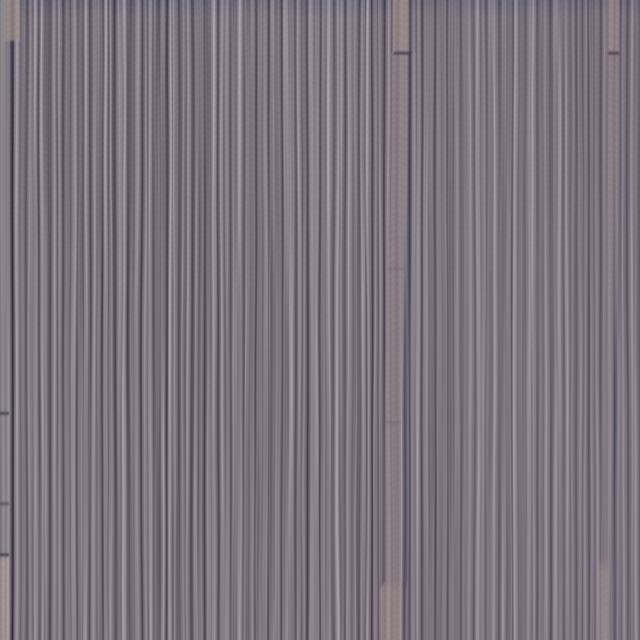
This texture is drawn by a WebGL 1 fragment shader. Its source:

```glsl
precision highp float;
uniform vec2 u_resolution;

float hash(float n) {
  return fract(sin(n * 12.9898 + 4.137) * 4375.85);
}

// Cellular noise across x with seeds that wander along y.
// Returns signed seed offset, distance to the cell border, both cell ids.
vec4 ridgeCell(vec2 p, float seed) {
  float nearest = 9.0, second = 9.0, id = 0.0, nextId = 0.0;
  for (int i = -2; i <= 2; i++) {
    float cell = floor(p.x) + float(i);
    float h = hash(cell + seed);
    float wander = 0.13 * sin(p.y * (2.0 + 4.0 * h) + h * 40.0)
                 + 0.03 * sin(p.y * 15.0 + h * 71.0);
    float d = p.x - (cell + 0.5 + 0.45 * (h - 0.5) + wander);
    if (abs(d) < abs(nearest)) {
      second = nearest;
      nextId = id;
      nearest = d;
      id = cell + seed;
    } else if (abs(d) < abs(second)) {
      second = d;
      nextId = cell + seed;
    }
  }
  return vec4(nearest, 0.5 * (abs(second) - abs(nearest)), id, nextId);
}

// Light and shade of one ridge layer, blended across the cell borders
float ridgeTone(vec2 p, float seed) {
  vec4 c = ridgeCell(p, seed);
  float own = 0.5 + 0.5 * smoothstep(0.0, 0.25, c.y);
  float depth = mix(hash(c.w + 31.7), hash(c.z + 31.7), own);
  float base = mix(hash(c.w + 53.1), hash(c.z + 53.1), own);
  float h = hash(c.z + 7.3);
  float fade = 0.8 + 0.2 * sin(p.y * (2.0 + 3.0 * h) + h * 50.0);
  float groove = 1.0 - smoothstep(0.0, 0.26, c.y);
  float crest = exp(-pow((c.x + 0.16 * (h - 0.3)) / 0.16, 2.0));
  return 0.15 * crest * fade * (0.5 + 0.5 * h)
       - 0.17 * groove * (0.4 + 0.7 * depth * depth)
       + 0.05 * (base - 0.5);
}

// Soft-edged vertical band
float band(float x, float centre, float halfWidth) {
  float soft = max(0.0025, 1.0 / u_resolution.x);
  return 1.0 - smoothstep(halfWidth - soft, halfWidth + soft, abs(x - centre));
}

// Thin horizontal seam
float seam(float y, float at) {
  return exp(-pow((y - at) / 0.003, 2.0));
}

void main() {
  vec2 uv = gl_FragCoord.xy / u_resolution;
  float x = uv.x, y = uv.y;

  // Coarse ridges with finer lines between them
  float tone = 0.8 * ridgeTone(vec2(x * 50.0, y), 3.0)
             + 0.75 * ridgeTone(vec2(x * 100.0, y * 1.3), 211.0);
  float grain = sin(y * 610.0 + 5.0 * sin(x * 190.0)) * sin(x * 530.0 + 3.0 * sin(y * 47.0));
  tone += 0.008 * grain * smoothstep(0.1, 0.9, y);
  tone *= mix(1.1, 0.85, smoothstep(0.5, 0.75, x));
  vec3 colour = vec3(0.488, 0.454, 0.494) + tone * vec3(1.0, 0.98, 0.95);

  // Broad drift between violet and rose
  colour += vec3(0.004, -0.001, -0.003) * sin(x * 23.0 + 2.0 * sin(y * 4.0));
  colour += 0.008 * sin(y * 5.0 + x * 7.0);
  colour -= vec3(0.04, 0.022, 0.012) * smoothstep(0.97, 1.0, y);

  // Bare tan slats, leaning slightly and broken by seams
  float topPart = smoothstep(0.914, 0.920, y);
  float footPart = 1.0 - smoothstep(0.075, 0.095, y);
  float wideX = 0.614 + 0.010 * smoothstep(0.3, 0.9, y) + 0.002 * topPart - 0.003 * footPart;
  float narrowX = 0.943 + 0.016 * smoothstep(0.05, 0.85, y);
  float wide = band(x, wideX, 0.0125 + 0.005 * footPart);
  float narrow = band(x, narrowX, 0.0085);
  float edge = band(x, 0.002, 0.012);
  float edgeTop = band(x, 0.019, 0.012) * smoothstep(0.933, 0.94, y);

  // Shaded grooves beside the slats
  float shade = band(x, wideX + 0.019, 0.004) + 0.7 * band(x, narrowX + 0.013, 0.003)
              + 0.8 * band(x, 0.018, 0.003) * (1.0 - edgeTop);
  colour -= vec3(0.09, 0.08, 0.06) * shade;

  vec3 slatTan = vec3(0.55, 0.505, 0.522) + 0.22 * tone + 0.01 * grain;
  vec3 paleTan = slatTan + vec3(0.04, 0.03, 0.012);
  colour = mix(colour, mix(slatTan, paleTan, max(topPart, footPart)), 0.85 * wide);

  float narrowFoot = 1.0 - smoothstep(0.10, 0.14, y);
  float narrowFade = 0.3 + 0.5 * smoothstep(0.45, 0.8, y) + 0.5 * narrowFoot;
  colour = mix(colour, mix(slatTan, paleTan, max(topPart, narrowFoot)), narrowFade * narrow);

  float edgeFoot = 1.0 - smoothstep(0.125, 0.135, y);
  vec3 greySlat = vec3(0.51, 0.50, 0.52) + 0.3 * tone;
  colour = mix(colour, mix(greySlat, paleTan + 0.04, edgeFoot), 0.85 * edge);
  colour = mix(colour, paleTan, 0.85 * edgeTop);

  // Dark seams across the slats
  float joints = seam(y, 0.917) * (band(x, wideX + 0.004, 0.014) + narrow)
               + (seam(y, 0.354) + 0.7 * seam(y, 0.213) + seam(y, 0.133)) * edge
               + 0.2 * (seam(y, 0.58) + seam(y, 0.34)) * wide;
  colour = mix(colour, vec3(0.27, 0.25, 0.28), 0.75 * clamp(joints, 0.0, 1.0));

  gl_FragColor = vec4(clamp(colour, 0.0, 1.0), 1.0);
}
```
